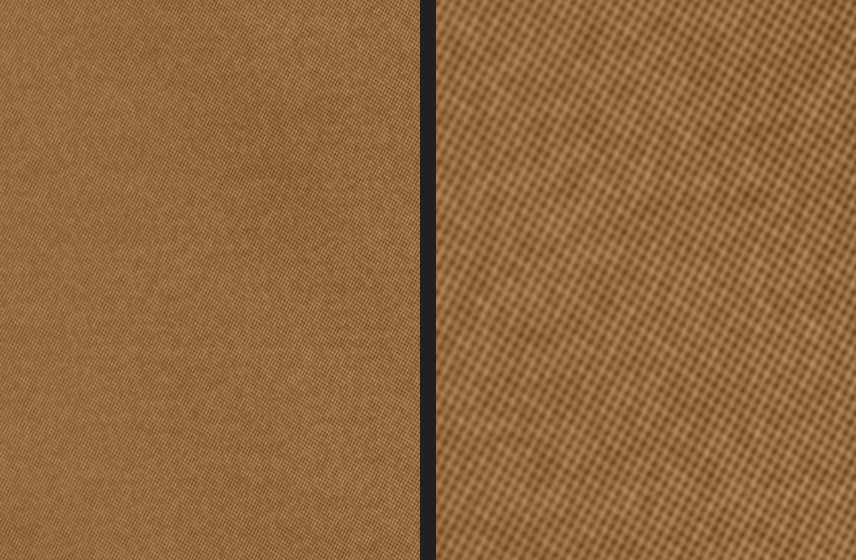
Left, the full canvas; right, a detail of the centre.
Reproduce this texture procedurally as a Shadertoy shader.

```glsl
float hash(vec2 cell) {
    vec3 q = fract(vec3(cell.xyx) * vec3(0.1031, 0.1030, 0.0973));
    q += dot(q, q.yzx + 33.33);
    return fract((q.x + q.y) * q.z);
}

float noise(vec2 p) {
    vec2 cell = floor(p), f = fract(p);
    f = f * f * (3.0 - 2.0 * f);
    float low = mix(hash(cell), hash(cell + vec2(1, 0)), f.x);
    float high = mix(hash(cell + vec2(0, 1)), hash(cell + vec2(1, 1)), f.x);
    return mix(low, high, f.y);
}

// Steep rising ribs, cut into grains by shallower falling ones
float weave(vec2 p) {
    float crossing = mix(0.3, 0.46, smoothstep(0.0, 0.7, p.x));
    p += vec2(noise(p * 5.0), noise(p * 5.0 + 40.0)) * 0.004;
    float rising = 162.0 * p.x - 82.0 * p.y;
    float falling = 84.0 * p.x + 128.0 * p.y;
    vec3 wave = cos(6.2832 * vec3(rising, falling, falling - rising));
    float grain = noise(vec2(rising, falling) + 300.0) - 0.5;
    float fibre = noise(p * vec2(330.0, 260.0) + 70.0) - 0.5;
    return dot(wave, vec3(0.62, crossing, -0.12)) + 0.6 * grain + 0.4 * fibre;
}

// Soft folds, a dim slanting hollow and faint level streaks
float shading(vec2 p) {
    float folds = noise(vec2(p.x * 4.0 + p.y * 2.0, p.y * 5.0)) - 0.5;
    vec2 d = p - vec2(0.50, 0.66);
    vec2 hollow = vec2(d.x + 0.5 * d.y, d.y) / vec2(0.10, 0.20);
    float streaks = noise(vec2(p.x * 5.0, p.y * 110.0 + p.x * 2.0)) - 0.5;
    return 0.02 * folds - 0.022 * exp(-dot(hollow, hollow)) + 0.018 * streaks;
}

void mainImage(out vec4 fragColor, in vec2 fragCoord) {
    vec2 p = fragCoord / iResolution.y;

    // Average the fine weave over the pixel
    float cloth = 0.0;
    for (int i = 0; i < 9; i++) {
        vec2 offset = (vec2(i % 3, i / 3) - 1.0) / 3.0;
        cloth += weave((fragCoord + offset) / iResolution.y) / 9.0;
    }

    // The weave is crisper towards the right
    float relief = mix(0.09, 0.115, smoothstep(0.0, 0.7, p.x));
    float tone = relief * cloth + shading(p);
    vec3 khaki = vec3(0.578, 0.416, 0.249);
    fragColor = vec4(khaki + tone * vec3(0.96, 1.0, 0.99), 1.0);
}
```
